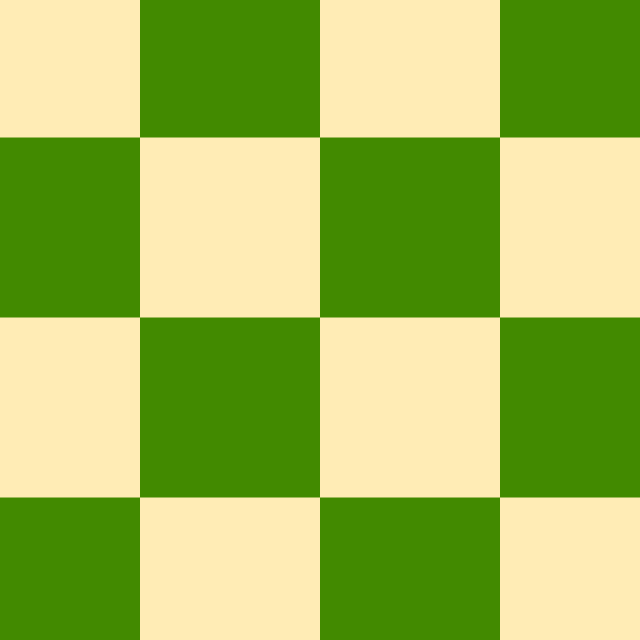
Write a WebGL 2 fragment shader that draws this pattern.

```glsl
#version 300 es
precision highp float;

uniform vec2 u_resolution;
out vec4 outColor;

const vec3 CREAM = vec3(1.0, 0.925, 0.71);
const vec3 GREEN = vec3(0.26, 0.54, 0.0);
const float CELL_SIZE = 0.28125;
const vec2 GRID_CORNER = vec2(0.5, 0.5039);

// Signed distance to the nearest grid line, with the sign flipping per cell
vec2 alternatingDistance(vec2 point, float cellSize) {
    vec2 cell = point / cellSize;
    return (0.5 - abs(mod(cell + 0.5, 2.0) - 1.0)) * cellSize;
}

// Smoothed checker: 1 where both axes share a sign, 0 elsewhere
float checker(vec2 point, float cellSize, vec2 pixelSize) {
    vec2 dist = alternatingDistance(point, cellSize);
    vec2 side = clamp(2.0 * dist / pixelSize, -1.0, 1.0);
    return 0.5 + 0.5 * side.x * side.y;
}

void main() {
    vec2 uv = gl_FragCoord.xy / u_resolution;
    vec2 pixelSize = 1.0 / u_resolution;
    float greenMask = checker(uv - GRID_CORNER, CELL_SIZE, pixelSize);
    outColor = vec4(mix(CREAM, GREEN, greenMask), 1.0);
}
```
